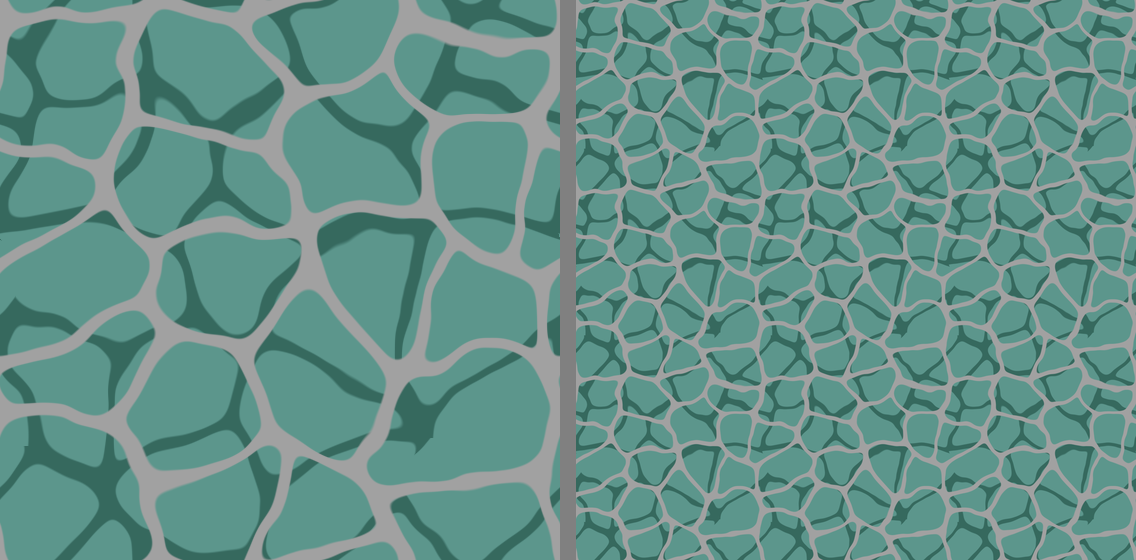
Left: one tile. Right: repeated 3 by 3.
This pattern is drawn by a WebGL 2 fragment shader. Its source:

```glsl
#version 300 es
precision highp float;
// Tiling teal ground crossed by a dark vein network beneath a grey one.

uniform vec2 u_resolution;
out vec4 outColor;

// Integer hash of a lattice cell and a seed, giving two values in 0..1
vec2 hash2(vec2 cell, float seed) {
    uint h = uint(cell.x) * 1597u + uint(cell.y) * 51749u + uint(seed) * 7919u + 17u;
    h = (h ^ (h >> 15)) * 739981u;
    h = (h ^ (h >> 13)) * 668265u;
    h ^= h >> 16;
    uint g = (h ^ 9973u) * 747797u;
    g ^= g >> 15;
    return vec2(h & 65535u, g & 65535u) / 65535.0;
}

// Smooth value noise that wraps after a whole number of periods
vec2 wrapNoise(vec2 uv, float periods, float seed) {
    vec2 p = uv * periods;
    vec2 cell = floor(p);
    vec2 f = p - cell;
    f = f * f * f * (f * (f * 6.0 - 15.0) + 10.0);
    vec2 a = hash2(mod(cell, periods), seed);
    vec2 b = hash2(mod(cell + vec2(1, 0), periods), seed);
    vec2 c = hash2(mod(cell + vec2(0, 1), periods), seed);
    vec2 d = hash2(mod(cell + vec2(1, 1), periods), seed);
    return mix(mix(a, b, f.x), mix(c, d, f.x), f.y) - 0.5;
}

// Jittered site of a cell, in canvas units
vec2 sitePosition(vec2 cell, vec2 grid, float seed) {
    return (cell + 0.5 + 0.84 * (hash2(mod(cell, grid), seed) - 0.5)) / grid;
}

// Rounded distance to the cell borders; a share of the borders is left out
float veinDistance(vec2 uv, vec2 grid, float seed, float omitted) {
    vec2 base = floor(uv * grid);
    vec2 homeCell = base;
    vec2 home = vec2(0.0);
    float nearest = 1e3;
    for (int y = -2; y <= 2; y++) {
        for (int x = -2; x <= 2; x++) {
            vec2 cell = base + vec2(x, y);
            vec2 toSite = sitePosition(cell, grid, seed) - uv;
            float d = dot(toSite, toSite);
            if (d < nearest) {
                nearest = d;
                home = toSite;
                homeCell = cell;
            }
        }
    }

    // Exponential smooth minimum fills the junctions and bends the corners
    float homeKey = hash2(mod(homeCell, grid), seed + 5.0).x;
    float sum = 1e-9;
    for (int y = -2; y <= 2; y++) {
        for (int x = -2; x <= 2; x++) {
            if (x == 0 && y == 0) continue;
            vec2 cell = homeCell + vec2(x, y);
            float borderKey = fract(7.0 * (homeKey + hash2(mod(cell, grid), seed + 5.0).x));
            if (borderKey < omitted) continue;
            vec2 other = sitePosition(cell, grid, seed) - uv;
            float d = dot(0.5 * (home + other), normalize(other - home));
            sum += exp(-90.0 * d);
        }
    }
    return -log(sum) / 90.0;
}

// Bends the straight borders into wandering strokes
vec2 wander(vec2 uv, float seed) {
    return uv + 0.055 * wrapNoise(uv, 8.0, seed) + 0.012 * wrapNoise(uv, 19.0, seed + 1.0);
}

// Coverage of a stroke with a soft edge
float stroke(float d, float halfWidth) {
    return 1.0 - smoothstep(-0.002, 0.002, d - halfWidth);
}

void main() {
    vec2 uv = gl_FragCoord.xy / u_resolution;

    vec3 teal = vec3(0.36, 0.59, 0.55);
    vec3 darkTeal = vec3(0.21, 0.41, 0.37);
    vec3 grey = vec3(0.63);

    // Lower veins swell and thin; upper veins stay nearly even
    float lower = veinDistance(wander(uv, 31.0), vec2(4, 5), 11.0, 0.12);
    float upper = veinDistance(wander(uv, 47.0), vec2(4, 5), 23.0, 0.0);
    float lowerWidth = 0.0098 + 0.008 * wrapNoise(uv, 7.0, 61.0).x;
    float upperWidth = 0.0108 + 0.003 * wrapNoise(uv, 9.0, 67.0).x;

    vec3 color = mix(teal, darkTeal, stroke(lower, lowerWidth));
    color = mix(color, grey, stroke(upper, upperWidth));
    outColor = vec4(color, 1.0);
}
```
